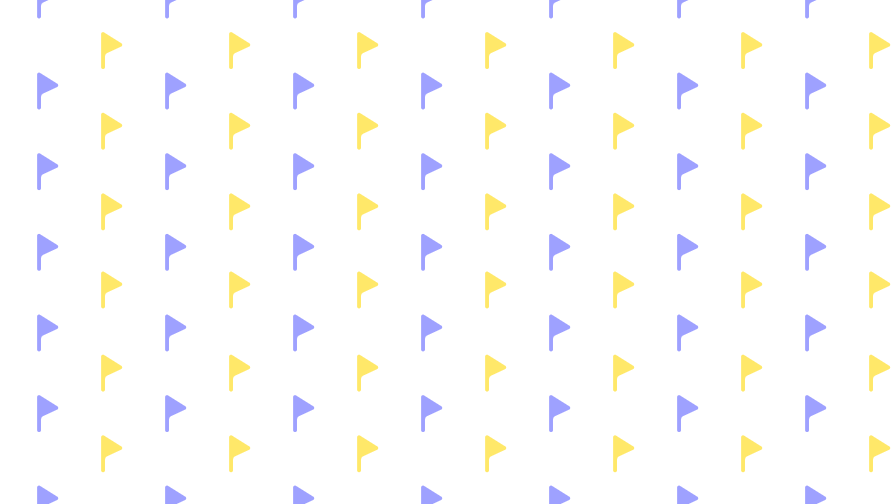
This pattern is drawn by a WebGL 1 fragment shader. Its source:

```glsl
precision highp float;

uniform vec2 u_resolution;

// Lengths are in canvas heights, measured down from the top edge
const vec3 PAPER = vec3(1.0);
const vec3 BLUE = vec3(0.62, 0.63, 1.0);
const vec3 YELLOW = vec3(1.0, 0.91, 0.41);
const float COLUMN_STEP = 16.0 / 63.0;
const float ROW_STEP = 0.16;
const int ROWS = 6;
const float FLAG_HEIGHT = 0.0737;

// Column phase, first row top, index of the uneven row, its shift
const vec4 BLUE_LAYOUT = vec4(0.29, 0.1435, 5.0, 0.0194);
const vec4 YELLOW_LAYOUT = vec4(0.79, 0.0632, 3.0, -0.0050);

// Flag shape, in flag heights
const float ROUNDING = 0.052;
const float FILLET = 0.07;
const vec2 PENNANT_TOP = vec2(0.052, 0.06);
const vec2 PENNANT_TIP = vec2(0.515, 0.35);
const vec2 PENNANT_LOW = vec2(0.052, 0.565);
const vec2 POLE_TOP = vec2(0.052, 0.3);
const vec2 POLE_FOOT = vec2(0.052, 0.948);

float cross2(vec2 a, vec2 b) {
  return a.x * b.y - a.y * b.x;
}

float segmentDistance(vec2 p, vec2 a, vec2 b) {
  vec2 edge = b - a;
  float t = clamp(dot(p - a, edge) / dot(edge, edge), 0.0, 1.0);
  return length(p - a - edge * t);
}

// Signed distance for corners in the order used by the pennant
float triangleDistance(vec2 p, vec2 a, vec2 b, vec2 c) {
  float outline = min(segmentDistance(p, a, b),
                      min(segmentDistance(p, b, c), segmentDistance(p, c, a)));
  float inside = min(cross2(b - a, p - a),
                     min(cross2(c - b, p - b), cross2(a - c, p - c)));
  return inside > 0.0 ? -outline : outline;
}

float smoothUnion(float a, float b, float k) {
  float h = max(k - abs(a - b), 0.0) / k;
  return min(a, b) - h * h * k * 0.25;
}

// Rounded pennant joined to its pole, with a straight hoist edge
float flagDistance(vec2 p) {
  float pennant = triangleDistance(p, PENNANT_TOP, PENNANT_TIP, PENNANT_LOW);
  float pole = segmentDistance(p, POLE_TOP, POLE_FOOT);
  float flag = smoothUnion(pennant - ROUNDING, pole - ROUNDING, FILLET);
  return max(flag, -p.x);
}

// Coverage of one colour: repeated columns, rows wrapping at the canvas edge
float flagCoverage(vec2 p, vec4 layout, float pixel) {
  float x = (fract(p.x / COLUMN_STEP - layout.x + 0.25) - 0.25) * COLUMN_STEP;
  float nearest = 1.0;
  for (int i = 0; i < ROWS; i++) {
    float row = float(i);
    float uneven = 1.0 - step(0.5, abs(row - layout.z));
    float top = layout.y + row * ROW_STEP + uneven * layout.w;
    float y = fract(p.y - top + 0.5) - 0.5;
    nearest = min(nearest, flagDistance(vec2(x, y) / FLAG_HEIGHT) * FLAG_HEIGHT);
  }
  return clamp(0.5 - nearest / pixel, 0.0, 1.0);
}

void main() {
  vec2 p = gl_FragCoord.xy / u_resolution.y;
  p.y = 1.0 - p.y;
  float pixel = 1.0 / u_resolution.y;

  vec3 color = mix(PAPER, BLUE, flagCoverage(p, BLUE_LAYOUT, pixel));
  color = mix(color, YELLOW, flagCoverage(p, YELLOW_LAYOUT, pixel));
  gl_FragColor = vec4(color, 1.0);
}
```
